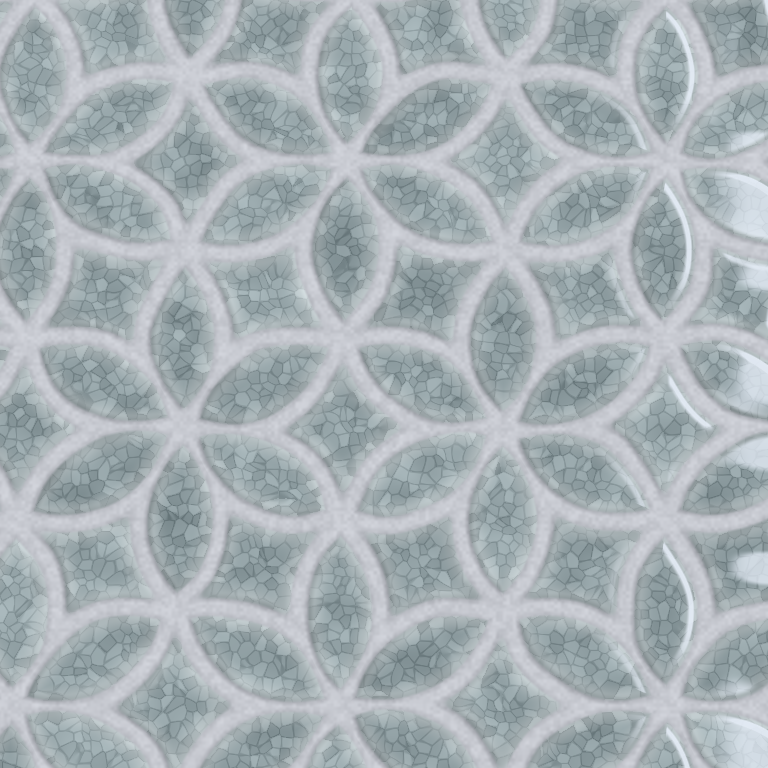
Give the GLSL for this pattern, as a three.js fragment shader.

```glsl
// Crackle-glazed petal and star tiles set in pale rough grout on a rhombus lattice.
varying vec2 vUv;

const float SQRT3 = 1.7320508;
const float SECTOR = 1.0471976;
const float PETAL_HALF_LENGTH = 0.40;
const float PETAL_HALF_WIDTH = 0.172;
const float GROUT_WIDTH = 0.098;
const float EDGE = 0.010;

float hash(vec2 p) {
  return fract(sin(dot(p, vec2(127.1, 311.7))) * 43758.5453);
}

float noise(vec2 p) {
  vec2 i = floor(p), f = fract(p);
  f = f * f * (3.0 - 2.0 * f);
  return mix(mix(hash(i), hash(i + vec2(1, 0)), f.x),
             mix(hash(i + vec2(0, 1)), hash(i + vec2(1, 1)), f.x), f.y);
}

float smoothMin(float a, float b, float k) {
  float h = max(k - abs(a - b), 0.0) / k;
  return min(a, b) - 0.25 * h * h * k;
}

// Lens lying on the x axis, centred halfway along a unit edge.
float lens(vec2 p, float halfLength, float halfWidth) {
  float radius = (halfLength * halfLength + halfWidth * halfWidth) / (2.0 * halfWidth);
  return length(vec2(p.x - 0.5, abs(p.y) + radius - halfWidth)) - radius;
}

float petal(vec2 p) {
  return lens(p, PETAL_HALF_LENGTH, PETAL_HALF_WIDTH);
}

vec2 mirror(vec2 p, vec2 normal, float offset) {
  return p - 2.0 * (dot(p, normal) - offset) * normal;
}

vec2 direction(float angle) {
  return vec2(cos(angle), sin(angle));
}

// Centre of the nearest six-petal flower.
vec2 flowerCentre(vec2 p) {
  vec2 period = vec2(SQRT3, 3.0);
  vec2 a = period * floor(p / period + 0.5);
  vec2 b = period * (floor(p / period) + 0.5);
  return distance(p, a) < distance(p, b) ? a : b;
}

// Signed distance to the nearest tile, then the centre of that tile.
vec3 tileField(vec2 p) {
  vec2 centre = flowerCentre(p), q = p - centre;
  float angle = (floor(atan(q.y, q.x) / SECTOR) + 0.5) * SECTOR;
  vec2 axis = direction(angle);
  vec2 local = vec2(dot(q, axis), dot(q, vec2(-axis.y, axis.x)));
  float side = local.y < 0.0 ? -1.0 : 1.0;
  local.y = abs(local.y);
  float leaf = petal(local);
  float around = smoothMin(leaf, petal(mirror(local, vec2(-0.5, 0.5 * SQRT3), 0.0)), 0.06);
  around = smoothMin(around, petal(mirror(local, vec2(0.5 * SQRT3, 0.5), 0.5 * SQRT3)), 0.06);
  float star = GROUT_WIDTH - around;
  vec2 starCentre = centre + 0.5 * SQRT3 * direction(angle + side * 0.5 * SECTOR);
  return leaf < star ? vec3(leaf, centre + 0.5 * axis) : vec3(star, starCentre);
}

// Distances to the crackle border (x) and a tone for the shard (y).
vec2 crackle(vec2 p) {
  vec2 cell = floor(p);
  float nearest = 9.0, second = 9.0, tone = 0.0;
  for (int j = -1; j <= 1; j++) {
    for (int i = -1; i <= 1; i++) {
      vec2 id = cell + vec2(float(i), float(j));
      float d = distance(p, id + vec2(hash(id), hash(id + 37.0)));
      if (d < nearest) {
        second = nearest;
        nearest = d;
        tone = hash(id + 71.0);
      } else second = min(second, d);
    }
  }
  return vec2(second - nearest, tone);
}

vec3 glaze(vec2 p, float depth, float tint) {
  vec2 shard = crackle(p * 17.0 + 0.7 * noise(p * 9.0));
  float body = smoothstep(0.0, 0.11, depth);
  vec3 colour = mix(vec3(0.68, 0.72, 0.73), vec3(0.58, 0.64, 0.655), body);
  float crack = 1.0 - smoothstep(0.03, 0.22, shard.x);
  float mottle = 0.11 * (shard.y - 0.5) + 0.07 * (noise(p * 8.0) - 0.5);
  return colour + mottle - crack * mix(0.03, 0.09, body) + 0.05 * (tint - 0.5);
}

vec3 grout(vec2 p, float gap) {
  float grain = 0.6 * noise(p * 55.0) + 0.4 * noise(p * 24.0) - 0.5;
  float groove = 0.055 * (1.0 - smoothstep(0.0, 0.035, gap));
  return vec3(0.785, 0.795, 0.823) + 0.09 * grain - groove;
}

void main() {
  // Slight perspective: the lattice widens toward the bottom.
  float rise = vUv.y - 0.79;
  vec2 p = vec2((vUv.x - 0.866) * SQRT3 / (0.4272 - 0.0175 * vUv.y), rise * (4.398 + 0.227 * rise));
  vec2 wobble = vec2(noise(p * 4.0), noise(p * 4.0 + 19.0)) - 0.5;
  vec2 bent = p + 0.03 * wobble;
  vec3 tile = tileField(bent);
  float d = tile.x;
  float facing = (tileField(bent + 0.02 * vec2(0.9, 0.43)).x - d) / 0.02;
  float tint = hash(floor(tile.yz * 10.0 + 0.25));

  // Glaze, with a pale rim toward the light and a shaded one away from it.
  vec3 glazed = glaze(p, -d, tint);
  float rim = 1.0 - smoothstep(0.0, 0.035, -d);
  glazed += rim * (0.08 * facing - 0.03);

  // Window sheen on the right, growing into broad patches at the border.
  float sheen = smoothstep(0.74, 0.9, vUv.x);
  float streak = smoothstep(0.012, 0.025, -d) * (1.0 - smoothstep(0.035, 0.06, -d));
  float patchy = smoothstep(0.91, 0.98, vUv.x) * smoothstep(0.5, 0.68, noise(p * vec2(3.0, 5.0) + tint * 9.0));
  float gloss = sheen * streak * smoothstep(0.35, 0.9, facing) + 0.75 * patchy * smoothstep(0.01, 0.04, -d);
  glazed = mix(glazed, vec3(0.9, 0.93, 0.97), clamp(gloss, 0.0, 0.9));

  // Grout darkens where the raised tile casts a shadow.
  vec3 joint = grout(p, d) - 0.09 * max(-facing, 0.0) * (1.0 - smoothstep(0.0, 0.03, d));
  gl_FragColor = vec4(mix(glazed, joint, smoothstep(-EDGE, EDGE, d)), 1.0);
}
```
